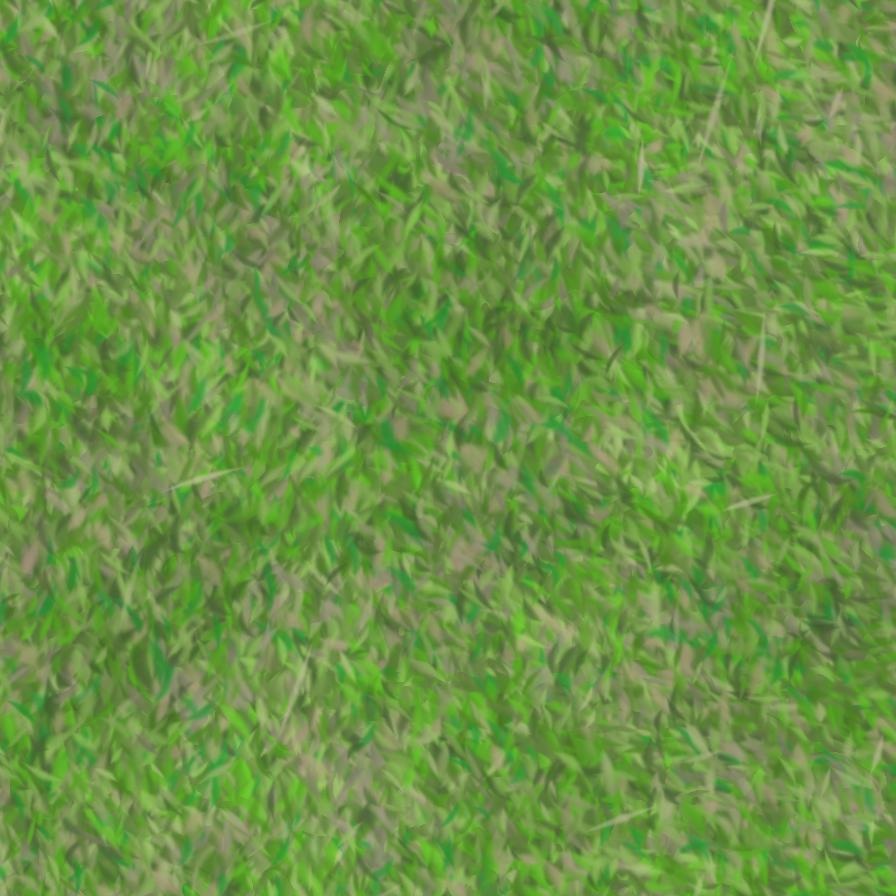
This texture is drawn by a Shadertoy shader. Its source:

```glsl
// A sunlit patch of short, tangled lawn with a few dry straws.
// Jittered cells scatter soft, bent, tapered blades in many layers;
// layered sines steer their lean and gather greener and drier patches.

const int BLADE_LAYERS = 12;
const vec3 MEAN_GREEN = vec3(0.43, 0.60, 0.255);
const vec3 DEEP_SHADE = vec3(0.25, 0.34, 0.19);
const vec3 COOL_GREEN = vec3(0.12, 0.57, 0.19);
const vec3 DRY_PINK   = vec3(0.68, 0.60, 0.50);
const vec3 PALE_STRAW = vec3(0.72, 0.72, 0.58);

vec4 hash4(vec3 seed) {
    vec4 q = fract(seed.xyzx * vec4(0.1031, 0.1030, 0.0973, 0.1099));
    q += dot(q, q.wzxy + 33.33);
    return fract((q.xxyz + q.yzzw) * q.zywx);
}

// Smooth wandering value, roughly -1 to 1
float layeredSines(vec2 p) {
    float sum = 0.0;
    float gain = 0.5;
    for (int i = 0; i < 4; i++) {
        sum += gain * sin(p.x + 1.3 * sin(p.y)) * cos(p.y - 0.8 * sin(p.x));
        p = mat2(1.2, 1.1, -1.1, 1.2) * p + 2.7;
        gain *= 0.65;
    }
    return sum;
}

// Greens ordered from vivid to dull, chosen by area share
vec3 lawnColour(float pick) {
    vec3 c = vec3(0.36, 0.64, 0.16);
    c = mix(c, vec3(0.35, 0.55, 0.17), step(0.17, pick));
    c = mix(c, vec3(0.40, 0.52, 0.25), step(0.33, pick));
    c = mix(c, vec3(0.48, 0.64, 0.30), step(0.51, pick));
    c = mix(c, vec3(0.54, 0.63, 0.38), step(0.75, pick));
    return mix(c, vec3(0.50, 0.54, 0.38), step(0.91, pick));
}

vec3 bladeColour(vec4 rnd, float dryness) {
    vec3 c = lawnColour(clamp(rnd.x + 0.36 * dryness, 0.0, 1.0));
    c = MEAN_GREEN + 1.35 * (c - MEAN_GREEN);
    c *= mix(0.87, 1.15, rnd.y);
    c = mix(c, DEEP_SHADE, 0.85 * step(rnd.z, 0.08));
    c = mix(c, COOL_GREEN, 0.85 * step(0.93, rnd.z));
    return mix(c, DRY_PINK, 0.8 * step(0.95 - 0.05 * dryness, rnd.w));
}

// Lean from vertical: upright at the left, slanting down right at the right
float leanAngle(vec2 p) {
    return 0.05 + 0.65 * smoothstep(0.2, 1.0, p.x)
         + 0.45 * layeredSines(p * 9.0);
}

// Blade coordinates: x across, y along, both 1 at the blade's limits
vec2 bladeSpace(vec2 p, float angle, float bend, vec2 size) {
    float s = sin(angle);
    float c = cos(angle);
    vec2 q = mat2(c, -s, s, c) * p / size;
    q.x += bend * (q.y * q.y - 0.3);
    return q;
}

// Fades gently from the middle of the blade to just past its rim
float bladeCover(vec2 q) {
    float edge = abs(q.x) - (1.0 - q.y * q.y);
    return 1.0 - smoothstep(-0.85, 0.35, edge);
}

// Paints one layer of short blades over the ground
vec3 paintBlades(vec3 ground, vec2 p, vec2 shift, float cells, float layer, float dryness) {
    vec2 home = floor((p + shift) * cells);
    for (int j = -1; j <= 1; j++)
    for (int i = -1; i <= 1; i++) {
        vec2 id = home + vec2(i, j);
        vec4 place = hash4(vec3(id, layer));
        vec4 tint = hash4(vec3(id + 71.0, layer + 19.0));
        vec2 root = (id + place.xy) / cells - shift;
        vec2 size = vec2(mix(0.12, 0.26, tint.w), mix(0.38, 0.82, place.w)) / cells;
        float angle = leanAngle(root) + 2.0 * (place.z - 0.5);
        vec2 q = bladeSpace(p - root, angle, 1.8 * (tint.x - 0.5), size);
        vec3 c = bladeColour(tint.yzxw, dryness);
        c *= 1.0 + 0.07 * clamp(q.x, -1.0, 1.0);
        ground = mix(ground, c, 0.72 * bladeCover(q));
    }
    return ground;
}

// Paints sparse, long, thin straws
vec3 paintStraws(vec3 ground, vec2 p, float cells, float share) {
    vec2 home = floor(p * cells);
    for (int j = -1; j <= 1; j++)
    for (int i = -1; i <= 1; i++) {
        vec2 id = home + vec2(i, j);
        vec4 rnd = hash4(vec3(id + 37.0, 91.0));
        vec2 root = (id + rnd.xy) / cells;
        float angle = mix(0.0, 1.7, step(0.5, rnd.z)) + 0.8 * (rnd.z - 0.5);
        vec2 size = vec2(0.0045, mix(0.02, 0.07, rnd.y * rnd.y));
        vec2 q = bladeSpace(p - root, angle, rnd.x - 0.5, size);
        float cover = bladeCover(q) * step(rnd.w, share);
        ground = mix(ground, PALE_STRAW, mix(0.35, 0.75, rnd.x) * cover);
    }
    return ground;
}

void mainImage(out vec4 fragColor, in vec2 fragCoord) {
    vec2 p = fragCoord / iResolution.y;
    float dryness = layeredSines(p * 13.0 + 4.0);

    vec3 colour = mix(DEEP_SHADE, MEAN_GREEN, 0.6);
    for (int k = 0; k < BLADE_LAYERS; k++) {
        float layer = float(k);
        float cells = mix(23.0, 36.0, fract(layer * 0.618));
        // Shifted cells keep the layers from lining up
        vec2 shift = (vec2(0.37, 0.71) * layer + 3.0) / cells;
        colour = paintBlades(colour, p, shift, cells, layer, dryness);
    }
    colour = paintStraws(colour, p, 8.0, 0.25);

    // Broad light and shade, then smaller tufts
    colour *= 1.02 + 0.10 * layeredSines(p * 7.0 + 1.5)
            + 0.05 * layeredSines(p * 24.0 + 8.0);
    fragColor = vec4(clamp(colour, 0.0, 1.0), 1.0);
}
```
